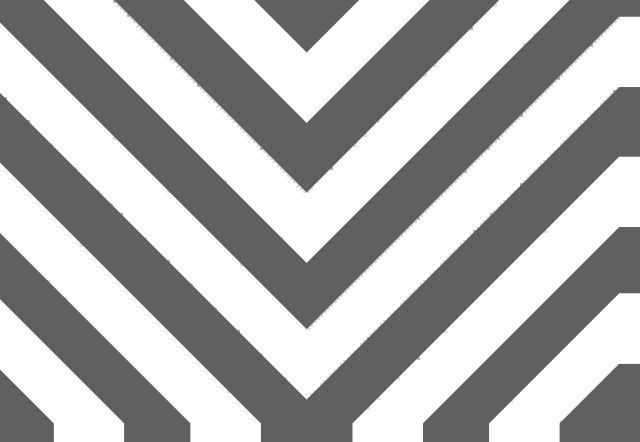
This pattern is drawn by a Shadertoy shader. Its source:

```glsl
// Nested chevron stripes: a folded diagonal coordinate is banded in grey and white.
// The fold is clamped near the right and lower borders, so bands bend straight there.
// Some stripe edges carry a stair-stepped fringe of pale square cells.

const float CANVAS_WIDTH = 768.0;        // design units across the canvas
const float AXIS_X       = 368.0;        // vertical mirror line of the chevrons
const vec2  JOINT        = vec2(743.0, 508.0); // bands run straight past here
const float FIRST_STRIPE = 63.0;         // tip of the first white stripe
const float PERIOD       = 166.0;
const float STRIPE_WIDTH = 84.5;
const float ODD_SHIFT    = 2.0;          // odd stripes sit slightly lower
const float CELL         = 4.0;          // size of a fringe cell
const float CHIP_SPACING = 7.0;          // cells between regular chips
const float CHIP_CHANCE  = 0.03;         // stray chips on clean edges
const vec3  WHITE  = vec3(1.0);
const vec3  GREY   = vec3(0.378);
const vec3  FRINGE = vec3(0.86);
const vec3  FRINGE_DARK = vec3(0.69);

float hash(vec2 p) {
    return fract(sin(dot(p, vec2(12.9898, 78.233))) * 43758.5453);
}

// Diagonal coordinate: constant along each V, growing downwards.
float chevron(vec2 p) {
    p = min(p, JOINT);
    return p.y + abs(p.x - AXIS_X);
}

float stripeIndex(float v) {
    return floor((v - FIRST_STRIPE - 0.5 * STRIPE_WIDTH) / PERIOD + 0.5);
}

// Signed offset from the centre line of stripe n.
float stripeOffset(float v, float n) {
    return v - FIRST_STRIPE - 0.5 * STRIPE_WIDTH - PERIOD * n - ODD_SHIFT * mod(n, 2.0);
}

// Fringe coverage: x is the presence of a cell, y its random shade.
vec2 fringe(vec2 p) {
    vec2 id = floor((p - vec2(AXIS_X, 0.0)) / CELL);
    vec2 centre = (id + 0.5) * CELL + vec2(AXIS_X, 0.0);
    float v = chevron(centre);
    float n = stripeIndex(v);
    float offset = stripeOffset(v, n);
    float inset = abs(offset) - 0.5 * STRIPE_WIDTH + 0.25 * CELL;
    bool onEdge = abs(inset) < 0.5 * CELL && all(lessThan(centre, JOINT));

    bool right = centre.x > AXIS_X;
    bool upper = offset < 0.0;
    bool worn = right ? n == 2.0 : (n == 1.0 && upper);
    bool chipped = right ? (n == 1.0 && upper) : (n == 2.0 && !upper);
    bool chip = chipped && mod(id.x, CHIP_SPACING) < 0.5;
    bool stray = hash(id) < CHIP_CHANCE;
    return vec2(onEdge && (worn || chip || stray) ? 1.0 : 0.0, hash(id + 17.0));
}

void mainImage(out vec4 fragColor, in vec2 fragCoord) {
    // Design units, measured from the upper left
    float pixel = CANVAS_WIDTH / iResolution.x;
    vec2 p = vec2(fragCoord.x, iResolution.y - fragCoord.y) * pixel;

    // Distance to the nearest white stripe, negative inside
    float v = chevron(p);
    float slope = all(lessThan(p, JOINT)) ? sqrt(2.0) : 1.0;
    float dist = (abs(stripeOffset(v, stripeIndex(v))) - 0.5 * STRIPE_WIDTH) / slope;

    // Pale cells lie on white, below the grey bands
    vec2 cell = fringe(p);
    vec3 cellColor = mix(FRINGE, FRINGE_DARK, step(0.9, cell.y));
    vec3 color = mix(WHITE, cellColor, cell.x);
    color = mix(color, GREY, smoothstep(-0.5 * pixel, 0.5 * pixel, dist));

    fragColor = vec4(color, 1.0);
}
```
